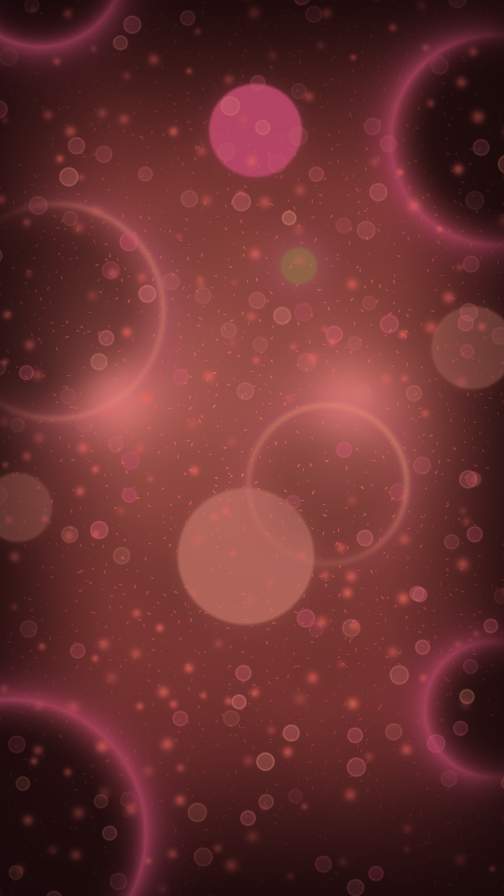
Write a WebGL 1 fragment shader that draws this background.

```glsl
precision highp float;
uniform vec2 u_resolution;

const vec3 DARK = vec3(0.10, 0.035, 0.04);
const vec3 WINE = vec3(0.43, 0.17, 0.17);
const vec3 CLAY = vec3(0.54, 0.27, 0.235);
const vec3 BLUSH = vec3(0.94, 0.52, 0.50);
const vec3 ROSE = vec3(0.72, 0.27, 0.40);
const vec3 MAUVE = vec3(0.66, 0.31, 0.38);
const vec3 TAN = vec3(0.82, 0.50, 0.38);
const vec3 PEACH = vec3(0.76, 0.45, 0.40);
const vec3 OLIVE = vec3(0.56, 0.40, 0.27);
const vec3 SPARK = vec3(0.93, 0.39, 0.36);
const float BUBBLE_CELL = 0.112;
const float SPARK_CELL = 0.105;
const float SPECK_CELL = 0.027;
const float MOTTLE = 0.07;

float hash(vec2 p) {
  vec3 q = fract(p.xyx * 0.1031);
  q += dot(q, q.yzx + 33.33);
  return fract((q.x + q.y) * q.z);
}

vec2 hash2(vec2 p) {
  return vec2(hash(p + 17.3), hash(p + 61.7));
}

float corner(vec2 cell, vec2 offset) {
  float angle = 6.2832 * hash(cell);
  return dot(vec2(cos(angle), sin(angle)), offset);
}

float gradientNoise(vec2 p) {
  vec2 i = floor(p), f = fract(p), e = vec2(1.0, 0.0);
  vec2 u = f * f * (3.0 - 2.0 * f);
  return mix(mix(corner(i, f), corner(i + e, f - e), u.x),
             mix(corner(i + e.yx, f - e.yx), corner(i + 1.0, f - 1.0), u.x), u.y);
}

float glow(vec2 p, vec2 center, float size) {
  vec2 q = (p - center) / size;
  return exp(-dot(q, q));
}

// Filled circle with a soft edge and a faint bright rim
vec3 disc(vec3 col, vec2 p, vec2 center, float r, vec3 tint, float alpha) {
  float d = length(p - center) - r;
  float fill = 1.0 - smoothstep(-0.006, 0.006, d);
  float halo = 0.25 * exp(-abs(d) / 0.012);
  return mix(col, tint, alpha * min(fill + halo, 1.0));
}

// Shaded circle whose halo is strongest toward a direction
vec3 eclipse(vec3 col, vec2 p, vec2 center, float r, vec2 facing, vec3 tint, float shade, float line) {
  vec2 q = p - center;
  float d = length(q) - r;
  float lit = smoothstep(-0.75, 0.75, dot(q / max(length(q), 0.001), facing));
  col = mix(col, DARK, shade * (1.0 - smoothstep(-0.09, 0.012, d)));
  float halo = exp(-abs(d) / (d > 0.0 ? 0.030 : 0.018));
  col = mix(col, tint, 0.75 * lit * halo);
  return mix(col, TAN, line * lit * exp(-d * d / 0.00005));
}

// Small outlined circles, at most one in each cell
vec3 bubbles(vec3 col, vec2 p, float seed, float density) {
  vec2 g = p / BUBBLE_CELL + seed;
  vec2 id = floor(g);
  vec2 center = 0.2 + 0.6 * hash2(id);
  float r = mix(0.013, 0.018, hash(id + 5.1));
  float d = length(fract(g) - center) * BUBBLE_CELL - r;
  float soft = 0.0012 + 0.5 / u_resolution.x;
  float fill = 1.0 - smoothstep(-soft, soft, d);
  float rim = 1.0 - smoothstep(0.0, 2.0 * soft, abs(d + 0.001));
  float alpha = step(hash(id + 9.4), density) * mix(0.25, 0.85, hash(id + 3.7));
  vec3 tint = mix(ROSE, PEACH, hash(id + 7.9));
  return mix(col, tint * 1.1, alpha * max(0.45 * fill, 0.8 * rim));
}

// Blurred points of light
float sparks(vec2 p, float seed) {
  vec2 g = p / SPARK_CELL + seed;
  vec2 id = floor(g);
  float d = length(fract(g) - 0.22 - 0.56 * hash2(id)) * SPARK_CELL;
  float size = mix(0.006, 0.012, hash(id + 2.3));
  return step(hash(id + 8.2), 0.6) * exp(-d * d / (size * size)) * mix(0.3, 0.9, hash(id + 4.6));
}

// Tiny tilted flakes
float specks(vec2 p, float seed) {
  vec2 g = p / SPECK_CELL + seed;
  vec2 id = floor(g);
  vec2 q = (fract(g) - 0.2 - 0.6 * hash2(id)) * SPECK_CELL;
  float a = 6.2832 * hash(id + 1.9);
  q = vec2(cos(a) * q.x + sin(a) * q.y, cos(a) * q.y - sin(a) * q.x);
  float d = length(q * vec2(1.0, 2.2)) - mix(0.001, 0.004, hash(id + 6.8));
  return step(hash(id + 3.1), 0.5) * (1.0 - smoothstep(-0.001, 0.0015, d));
}

void main() {
  vec2 p = gl_FragCoord.xy / u_resolution.x;
  float top = u_resolution.y / u_resolution.x;

  // Warm backdrop fading to dark borders
  float sides = smoothstep(-0.13, 0.27, min(p.x, 1.0 - p.x));
  float ends = smoothstep(-0.08, 0.42, min(p.y, top - p.y));
  vec3 col = mix(WINE, CLAY, glow(p, vec2(0.5, 0.98), 0.5));
  col *= 1.0 + MOTTLE * gradientNoise(p * 7.0);
  col = mix(DARK, col, sides * ends);
  col = mix(col, BLUSH, 0.35 * glow(p, vec2(0.27, 1.03), 0.20));
  col = mix(col, BLUSH, 0.40 * glow(p, vec2(0.70, 0.96), 0.16));

  // Large discs
  col = mix(col, MAUVE, 0.6 * glow(p, vec2(0.593, 1.25), 0.068));
  col = disc(col, p, vec2(0.507, 1.519), 0.091, ROSE, 0.95);
  col = disc(col, p, vec2(0.593, 1.25), 0.035, OLIVE, 0.9);
  col = disc(col, p, vec2(0.938, 1.088), 0.081, PEACH, 0.38);
  col = disc(col, p, vec2(0.035, 0.771), 0.067, PEACH, 0.33);
  col = disc(col, p, vec2(0.488, 0.674), 0.134, PEACH, 0.72);

  // Glowing rings
  col = eclipse(col, p, vec2(0.111, 1.160), 0.213, vec2(0.8, -0.1), MAUVE, 0.35, 0.4);
  col = eclipse(col, p, vec2(0.650, 0.817), 0.157, vec2(0.1, 0.3), MAUVE, 0.12, 0.75);
  col = eclipse(col, p, vec2(0.984, 1.500), 0.208, vec2(-1.0, -0.1), ROSE, 0.8, 0.0);
  col = eclipse(col, p, vec2(0.977, 0.370), 0.134, vec2(-0.9, 0.0), ROSE, 0.65, 0.0);
  col = eclipse(col, p, vec2(0.023, 0.123), 0.266, vec2(0.7, 0.55), ROSE, 0.75, 0.0);
  col = eclipse(col, p, vec2(0.080, 1.850), 0.165, vec2(0.0, -0.5), ROSE, 0.5, 0.0);
  col = mix(col, BLUSH, 0.6 * glow(p, vec2(0.235, 0.98), 0.08));
  col = mix(col, BLUSH, 0.5 * glow(p, vec2(0.69, 0.985), 0.075));

  // Scattered bubbles, lights and flakes
  float fade = mix(0.35, 1.0, sides * ends);
  float band = glow(p, vec2(0.52, 0.95), 0.45);
  for (int i = 0; i < 2; i++) {
    float seed = 23.0 + 31.37 * float(i);
    col = mix(col, bubbles(col, p, seed, 0.42), fade);
    col = mix(col, SPARK, fade * 0.8 * sparks(p, seed + 7.6));
    col = mix(col, SPARK, (0.12 + 0.6 * band) * fade * specks(p, seed + 3.4));
  }
  gl_FragColor = vec4(col, 1.0);
}
```
